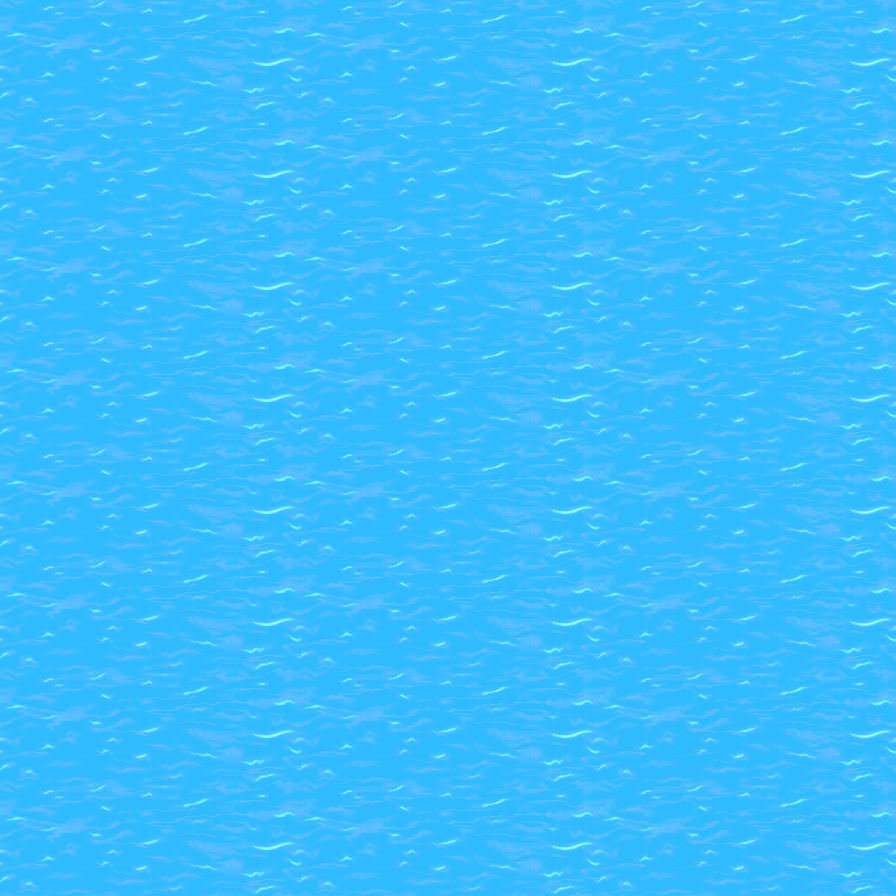
Reproduce this texture procedurally as a Shadertoy shader.

```glsl
// Rippled water: a flat blue sea with pale lilac ripples and cyan glints.
// One wide tile repeats 3 times across and 8 times down. Its ripples come from
// wrapped ridge noise, its glints from a loop of scattered, bent streaks.

const vec2 REPEATS = vec2(3.0, 8.0);
const vec2 TILE = vec2(256.0, 96.0); // tile size in ripple units

float hash(vec2 p) {
    vec3 q = fract(p.xyx * 0.1031);
    q += dot(q, q.yzx + 33.33);
    return fract((q.x + q.y) * q.z);
}

vec3 hash3(float n) {
    vec3 q = fract(n * vec3(0.1031, 0.1030, 0.0973));
    q += dot(q, q.yzx + 33.33);
    return fract((q.xxy + q.yzz) * q.zyx);
}

// Value noise over the tile; cells must be whole numbers so that it wraps.
float noise(vec2 t, vec2 cells) {
    vec2 p = t * cells, i = floor(p), f = fract(p);
    f = f * f * (3.0 - 2.0 * f);
    vec2 a = mod(i, cells), b = mod(i + 1.0, cells);
    return mix(mix(hash(a), hash(vec2(b.x, a.y)), f.x),
               mix(hash(vec2(a.x, b.y)), hash(b), f.x), f.y);
}

// Offset from a centre, by the shortest way around the tile.
vec2 wrappedOffset(vec2 t, vec2 centre) {
    return (fract(t - centre + 0.5) - 0.5) * TILE;
}

// Tapered, bent streak: x is the bright core, y the wider halo.
vec2 streak(vec2 d, float halfLength, float slope, float bend, float phase, float width) {
    float along = d.x / halfLength;
    float taper = max(0.0, 1.0 - along * along);
    float y = d.y - slope * d.x - bend * cos(along * 3.4 + phase);
    float core = taper * exp(-y * y / (width * width));
    float haloTaper = max(0.0, 1.0 - along * along * 0.4);
    float halo = haloTaper * exp(-y * y / (width * width * 4.0));
    return vec2(core, halo);
}

void mainImage(out vec4 fragColor, in vec2 fragCoord) {
    vec2 t = fract(fragCoord / iResolution.xy * REPEATS);

    // Uneven water surface: a slow swell plus small chop
    float wobble = (noise(t, vec2(14.0, 6.0)) - 0.5) * 0.07
                 + (noise(t, vec2(56.0, 24.0)) - 0.5) * 0.025;
    vec2 q = t + vec2(0.0, wobble);
    float grain = noise(t, vec2(150.0, 80.0));

    // Faint broken ripples
    float ridge = 1.0 - abs(2.0 * noise(q, vec2(9.0, 20.0)) - 1.0);
    float patches = noise(q + 0.37, vec2(13.0, 22.0));
    float ripple = smoothstep(0.72, 0.98, ridge) * smoothstep(0.4, 0.75, patches);

    // Scattered glints, spread evenly by the golden ratio
    vec2 glint = vec2(0.0);
    for (int i = 0; i < 52; i++) {
        float n = float(i);
        vec3 place = hash3(n + 3.7), form = hash3(n + 91.3);
        vec2 centre = vec2(fract(n * 0.618034 + place.x * 0.12), (n + place.y) / 52.0);
        vec2 s = streak(wrappedOffset(q, centre), mix(5.0, 17.0, form.x * form.x),
                        (form.y - 0.45) * 0.3, 0.8, form.z * 6.28, mix(0.7, 1.15, place.z));
        glint = max(glint, s * vec2(smoothstep(0.1, 0.9, place.z), mix(0.45, 0.9, form.z)));
    }

    // The one strong crest of each tile
    vec2 crest = streak(wrappedOffset(t + vec2(0.0, wobble * 0.3), vec2(0.915, 0.45)),
                        21.0, 0.03, -2.2, 0.9, 1.3);
    glint = max(glint, crest * vec2(1.3, 0.8));

    float lilac = max(ripple * 0.75, glint.y) * (0.55 + 0.8 * grain);
    float cyan = smoothstep(0.2, 0.8, glint.x * (0.75 + 0.5 * grain));

    vec3 color = vec3(0.19, 0.735, 1.0);
    color = mix(color, vec3(0.43, 0.75, 1.0), clamp(lilac, 0.0, 1.0));
    color = mix(color, vec3(0.40, 0.98, 1.0), cyan);
    color = mix(color, vec3(0.68, 1.0, 1.0), 0.6 * smoothstep(0.8, 1.2, glint.x));
    fragColor = vec4(color, 1.0);
}
```
